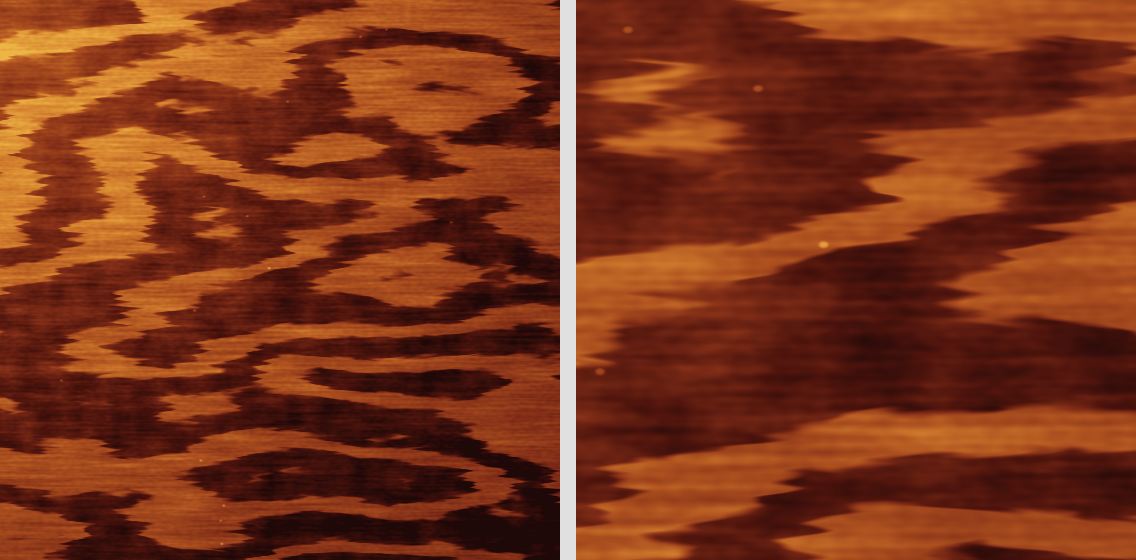
Left: the whole. Right: its middle third, enlarged.
Give the GLSL for this texture, as a WebGL 2 fragment shader.

```glsl
#version 300 es
precision highp float;
// Stained plywood: flowing horizontal grain, amber at the upper left, nearly black at the right.

#define GRAIN_SCALE vec2(1.9, 5.6)   // large figure, features per canvas
#define GRAIN_DEPTH 2.2              // rings produced by the large figure
#define RING_SLOPE 1.6               // rings added from bottom to top
#define DARK_BIAS 0.08               // raises or lowers the share of dark wood
#define EDGE_SOFTNESS 0.3            // width of the light to dark transition
#define STAIN_CONTRAST 1.75          // tone steps between light and dark wood
#define FEATHER 0.035                // horizontal raggedness of the edges
#define FIBRE_STRENGTH 0.62          // contrast of the fine fibres
#define GLOW_CENTRE vec2(0.0, 0.93)
#define GLOW_FALLOFF 2.9

uniform vec2 u_resolution;
out vec4 fragColor;

float hash(vec2 p) {
    vec3 q = fract(vec3(p.xyx) * vec3(0.1031, 0.1030, 0.0973));
    q += dot(q, q.yzx + 33.33);
    return fract((q.x + q.y) * q.z);
}

float cornerSlope(vec2 cell, vec2 offset) {
    float angle = 6.28319 * hash(cell + 57.0);
    return dot(vec2(cos(angle), sin(angle)), offset);
}

// Gradient noise, roughly -0.7 to 0.7
float noise(vec2 p) {
    vec2 i = floor(p), f = p - i;
    vec2 u = f * f * f * (f * (f * 6.0 - 15.0) + 10.0);
    vec2 e = vec2(1.0, 0.0);
    float low = mix(cornerSlope(i, f), cornerSlope(i + e, f - e), u.x);
    float high = mix(cornerSlope(i + e.yx, f - e.yx), cornerSlope(i + 1.0, f - 1.0), u.x);
    return mix(low, high, u.y);
}

// Signed ring wave: positive in dark late wood, negative in light wood
float ringWave(vec2 p) {
    p.x += FEATHER * (noise(p * vec2(4.0, 85.0)) + 0.7 * noise(p * vec2(9.0, 190.0) + 31.0));
    p.y += 0.03 * noise(p * vec2(3.0, 4.0) + 11.0);
    float height = RING_SLOPE * p.y + GRAIN_DEPTH * noise(p * GRAIN_SCALE + 3.7);
    height += 0.5 * noise(p * vec2(5.0, 17.0) + 20.0);
    height += 0.16 * noise(p * vec2(15.0, 44.0) + 40.0);
    height += 0.07 * noise(p * vec2(38.0, 110.0) + 60.0);
    return sin(6.28319 * height) + 0.5 * noise(p * vec2(2.0, 6.0) + 80.0) + DARK_BIAS;
}

// Fine horizontal fibres in three widths
float fibres(vec2 p) {
    float f = 0.6 * noise(p * vec2(5.0, 75.0) + 100.0);
    f += 0.8 * noise(p * vec2(8.0, 150.0) + 130.0);
    return f + 0.7 * noise(p * vec2(16.0, 235.0) + 170.0);
}

// Stain colour for a tone from 0 (dark) to 5 (bright)
vec3 stain(float tone) {
    vec3 c = vec3(0.12, 0.03, 0.03);
    c = mix(c, vec3(0.31, 0.08, 0.05), clamp(tone, 0.0, 1.0));
    c = mix(c, vec3(0.51, 0.18, 0.09), clamp(tone - 1.0, 0.0, 1.0));
    c = mix(c, vec3(0.67, 0.31, 0.12), clamp(tone - 2.0, 0.0, 1.0));
    c = mix(c, vec3(0.83, 0.50, 0.18), clamp(tone - 3.0, 0.0, 1.0));
    return mix(c, vec3(0.93, 0.71, 0.27), clamp(tone - 4.0, 0.0, 1.0));
}

// Sparse pale scuffs, one candidate per cell
float scuffs(vec2 p) {
    vec2 cell = floor(p * 24.0);
    vec2 centre = 0.25 + 0.5 * vec2(hash(cell + 7.0), hash(cell + 19.0));
    float dist = length((fract(p * 24.0) - centre) * vec2(0.7, 1.0));
    return step(0.965, hash(cell + 3.0)) * (1.0 - smoothstep(0.02, 0.07, dist));
}

void main() {
    vec2 uv = gl_FragCoord.xy / u_resolution;

    // Light falling off from the upper left
    float reach = length((uv - GLOW_CENTRE) * vec2(0.85, 0.9));
    float tone = 5.1 - GLOW_FALLOFF * pow(reach, 0.75);

    // Dark rings, deepest in the middle, with blotches and faint cross bars
    float wave = ringWave(uv);
    float dark = smoothstep(-EDGE_SOFTNESS, EDGE_SOFTNESS, wave);
    float blotch = noise(uv * vec2(11.0, 22.0) + 200.0) + 0.5 * noise(uv * vec2(32.0, 46.0) + 230.0);
    float bars = noise(uv * vec2(30.0, 5.0) + 260.0);
    tone -= dark * (STAIN_CONTRAST + 0.35 * max(wave, 0.0) - 0.75 * blotch + 0.4 * bars);

    // Uneven stain in the light wood, then fibres over everything
    tone += (1.0 - dark) * (0.6 * noise(uv * vec2(6.0, 26.0) + 290.0) + 0.25 * blotch);
    tone += FIBRE_STRENGTH * fibres(uv) * mix(1.0, 0.8, dark);
    tone += 0.3 * (noise(uv * vec2(90.0, 180.0) + 320.0));
    tone += 1.3 * scuffs(uv);

    fragColor = vec4(stain(tone), 1.0);
}
```
